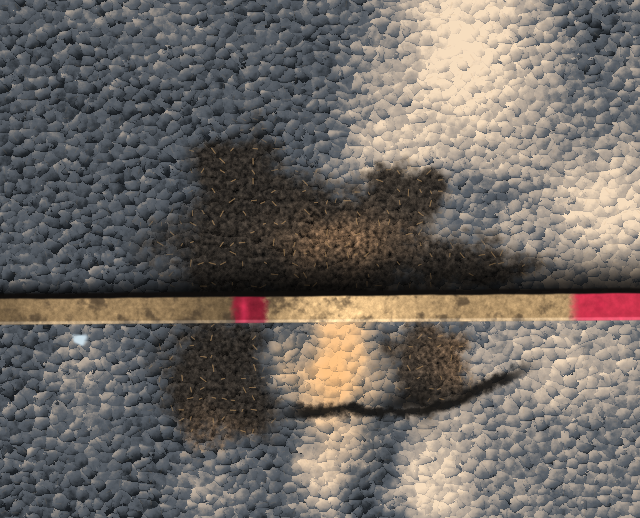
Write a Shadertoy shader that draws this texture.

```glsl
// Rubber-chip ground in dappled light, crossed by a pale strip with red marks.
// Soft blobs place light and soil, Voronoi relief makes the chips, gradient
// noise breaks up the edges, and gridded random segments scatter the straw.
#define CHIP_SCALE 46.0
#define CHIP_RELIEF 0.36
#define GRAIN 0.24
#define EDGE_WARP 0.055
#define STRAW_SCALE 50.0
#define SHADE vec3(0.10, 0.115, 0.13)
#define SLATE vec3(0.34, 0.365, 0.395)
#define STONE vec3(0.69, 0.64, 0.59)
#define SUN vec3(0.97, 0.87, 0.75)
#define SOIL vec3(0.175, 0.155, 0.135)
#define RED vec3(0.78, 0.17, 0.28)

vec2 hash2(vec2 p) {
  vec3 q = fract(p.xyx * vec3(0.1031, 0.1030, 0.0973));
  q += dot(q, q.yzx + 33.33);
  return fract((q.xx + q.yz) * q.zy);
}

float corner(vec2 i, vec2 f, vec2 e) {
  return dot(hash2(i + e) * 2.0 - 1.0, f - e);
}

float gradientNoise(vec2 p) {
  vec2 i = floor(p), f = fract(p), w = f * f * (3.0 - 2.0 * f);
  float low = mix(corner(i, f, vec2(0)), corner(i, f, vec2(1, 0)), w.x);
  float high = mix(corner(i, f, vec2(0, 1)), corner(i, f, vec2(1)), w.x);
  return mix(low, high, w.y);
}

float fbm(vec2 p) {
  float sum = 0.0, amp = 1.0;
  for (int i = 0; i < 4; i++) {
    sum += amp * gradientNoise(p);
    p = mat2(1.6, 1.2, -1.2, 1.6) * p + 7.3;
    amp *= 0.55;
  }
  return sum;
}

float blob(vec2 p, float x, float y, float rx, float ry) {
  vec2 d = (p - vec2(x, y)) / vec2(rx, ry);
  return exp(-dot(d, d));
}

// Signed relief of tilted chips with dark gaps
float chips(vec2 p) {
  vec2 cell = floor(p), nearest = vec2(0), id = vec2(0);
  float f1 = 9.0, f2 = 9.0;
  for (int k = 0; k < 9; k++) {
    vec2 c = cell + vec2(k % 3, k / 3) - 1.0;
    vec2 h = hash2(c), d = p - c - h;
    float r = length(d);
    if (r < f1) { f2 = f1; f1 = r; nearest = d; id = h; }
    else f2 = min(f2, r);
  }
  float gap = 1.0 - smoothstep(0.0, 0.22, f2 - f1);
  return dot(nearest, vec2(-0.35, 0.8)) * (0.4 + id.x) + (id.y - 0.5) * 0.5 - gap * 0.4 * id.x;
}

// Short turned fibres, at most one per cell
float straw(vec2 p) {
  vec2 cell = floor(p), h = hash2(cell + 41.0), g = hash2(cell + 97.0);
  float a = h.x * 6.283, len = 0.1 + 0.22 * g.x;
  vec2 axis = vec2(cos(a), sin(a)), d = fract(p) - 0.5 - (h - 0.5) * 0.3;
  d -= axis * clamp(dot(d, axis), -len, len);
  return (1.0 - smoothstep(0.02, 0.1, length(d))) * step(g.y, 0.45);
}

// Sunlight pools and the shadows between them
float sunlight(vec2 p) {
  float s = 0.27 + 0.20 * smoothstep(0.48, 0.72, p.x);
  s += 0.58 * blob(p, 0.72, 0.90, 0.11, 0.22) + 0.34 * blob(p, 0.59, 0.70, 0.08, 0.10);
  s += 0.45 * blob(p, 0.96, 0.59, 0.13, 0.11) + 0.16 * blob(p, 0.25, 0.95, 0.10, 0.08);
  s -= 0.24 * blob(p, 0.75, 0.64, 0.06, 0.07) + 0.20 * blob(p, 0.93, 0.92, 0.05, 0.12);
  s += 0.72 * blob(p, 0.52, 0.32, 0.06, 0.13) + 0.48 * blob(p, 0.515, 0.09, 0.055, 0.13);
  s += 0.42 * blob(p, 0.68, 0.07, 0.055, 0.14) + 0.24 * blob(p, 0.88, 0.29, 0.14, 0.08);
  s += 0.22 * blob(p, 0.13, 0.27, 0.07, 0.12) + 0.24 * blob(p, 0.33, 0.05, 0.06, 0.08);
  return s - 0.30 * blob(p, 0.59, 0.05, 0.035, 0.12);
}

float soilCover(vec2 p) {
  float upper = 1.15 * blob(p, 0.46, 0.52, 0.23, 0.13) + 0.8 * blob(p, 0.37, 0.69, 0.08, 0.08)
    + 0.75 * blob(p, 0.64, 0.63, 0.06, 0.045) + 0.65 * blob(p, 0.77, 0.49, 0.10, 0.05);
  float lower = blob(p, 0.34, 0.27, 0.11, 0.14) + blob(p, 0.67, 0.29, 0.09, 0.10);
  return p.y > 0.4 ? upper : lower;
}

void mainImage(out vec4 fragColor, in vec2 fragCoord) {
  vec2 uv = fragCoord / iResolution.xy, p = fragCoord / iResolution.y;
  float px = 1.0 / iResolution.y, below = step(uv.y, 0.4);
  float broad = fbm(p * 9.0), fine = fbm(p * 62.0 + 5.0), grit = fbm(p * 115.0);
  vec2 bent = uv + EDGE_WARP * vec2(broad, fbm(p * 9.0 + 31.0));

  // Chips in light
  float relief = chips(p * CHIP_SCALE + 0.7 * vec2(fine, broad));
  float tone = sunlight(bent) + relief * CHIP_RELIEF + fine * GRAIN + broad * 0.07;
  vec3 col = mix(SHADE, SLATE, smoothstep(-0.05, 0.36, tone));
  col = mix(col, STONE, smoothstep(0.32, 0.68, tone));
  col = mix(col, SUN, smoothstep(0.62, 1.02, tone));

  // Soil, warm stains and straw
  float soil = smoothstep(0.30, 0.72, soilCover(bent) + fine * 0.18);
  float beam = blob(bent, 0.52, 0.30, 0.06, 0.15) * below;
  float warm = blob(bent, 0.54, 0.54, 0.09, 0.05) + blob(bent, 0.31, 0.13, 0.06, 0.06)
    + 0.8 * blob(bent, 0.75, 0.32, 0.10, 0.06);
  vec3 earth = (SOIL + vec3(0.27, 0.19, 0.12) * warm) * (1.0 + 1.1 * grit + 0.35 * relief);
  col = mix(col, earth, soil * 0.92 * (1.0 - beam));
  col *= mix(vec3(1), vec3(1.04, 0.89, 0.70), beam);
  col = mix(col, vec3(0.68, 0.54, 0.37), straw(p * STRAW_SCALE) * (0.1 + 0.5 * soil));
  col = mix(col, vec3(0.8, 0.87, 0.91), smoothstep(0.4, 0.9, blob(bent, 0.128, 0.34, 0.018, 0.022)));

  // Broken crack
  float crackY = 0.205 + 0.10 * smoothstep(0.65, 0.86, uv.x) + 0.025 * broad;
  float crack = 1.0 - smoothstep(0.003, 0.018, abs(uv.y - crackY) + 0.009 * fine);
  crack *= smoothstep(0.42, 0.48, uv.x) * (1.0 - smoothstep(0.78, 0.85, uv.x));
  crack = max(crack, 0.9 * blob(bent, 0.635, 0.215, 0.05, 0.03));
  col = mix(col, vec3(0.07, 0.065, 0.06), crack * 0.88);

  // Shadow above the strip
  float top = mix(0.424, 0.435, uv.x) + 0.002 * broad, bottom = mix(0.373, 0.382, uv.x);
  float rise = (uv.y - top) / mix(0.025, 0.055, smoothstep(0.1, 0.45, uv.x));
  col *= 1.0 - 0.78 * exp(-rise * rise) * (1.0 - below);

  // Pale strip, stains and red marks
  float sun = 0.62 + 0.34 * blob(uv, 0.54, 0.4, 0.12, 0.2) + 0.1 * smoothstep(0.6, 0.9, uv.x);
  sun -= 0.2 * blob(uv, 0.36, 0.4, 0.09, 0.2) + 0.16 * blob(uv, 0.0, 0.4, 0.05, 0.2);
  vec3 strip = vec3(1.0, 0.83, 0.6) * sun * (1.0 + 0.22 * fine + 0.2 * grit);
  float stain = smoothstep(0.05, 0.55, fbm(p * 30.0) + 0.28 * blob(uv, 0.4, 0.4, 0.1, 0.1));
  strip = mix(strip, vec3(0.25, 0.21, 0.17), 0.65 * stain);
  float ragged = uv.x + 0.008 * fine;
  float mark = smoothstep(0.033, 0.018, abs(ragged - 0.39));
  strip = mix(strip, RED * (0.68 + 0.15 * fine), mark * 0.93);
  strip = mix(strip, RED * (1.03 + 0.16 * fine), smoothstep(0.885, 0.908, ragged) * 0.92);
  strip += vec3(0.25, 0.06, 0.11) * blob(uv, 0.381, 0.4, 0.006, 0.03);
  strip += 0.16 * (1.0 - smoothstep(0.001, 0.005, abs(uv.y - bottom - 0.003)));
  col = mix(col, strip, smoothstep(-px, px, uv.y - bottom) * smoothstep(-px, px, top - uv.y));
  float seam = 1.0 - smoothstep(0.002, 0.008, abs(uv.y - top - 0.004));
  col = mix(col, vec3(0.06, 0.05, 0.045), seam * 0.85);
  fragColor = vec4(clamp(col, 0.0, 1.0), 1.0);
}
```
